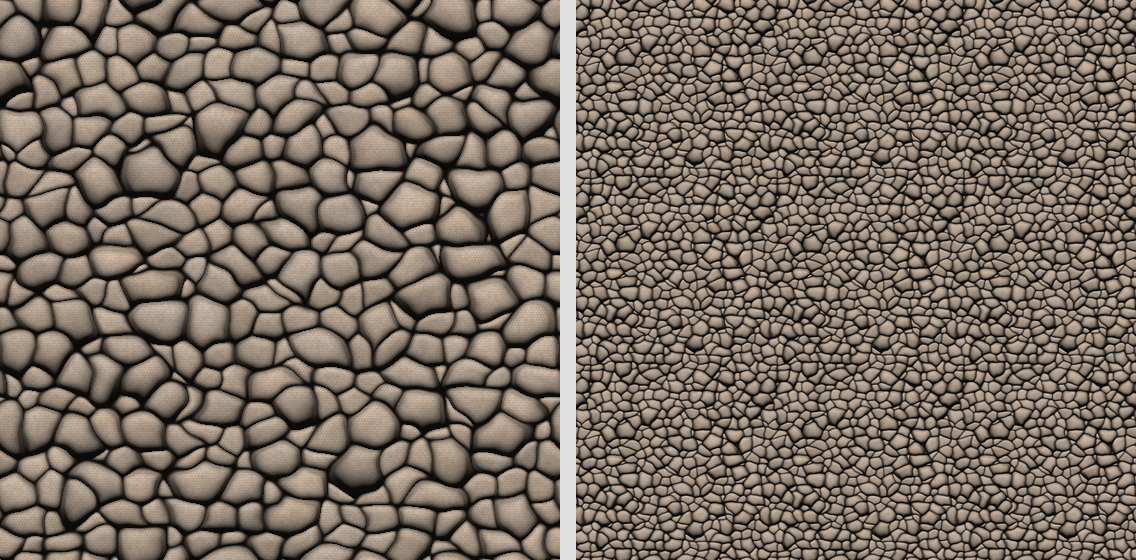
Left, the tile; right, the same tile 3 across and 3 down.
Write a WebGL 1 fragment shader that draws this texture.

```glsl
precision highp float;
// A seamless bed of tightly packed, smooth grey-brown pebbles lit from above.
// Every stone is an elliptic field on a staggered, wrapped grid; the lowest
// field owns a point, and a soft minimum of border distances rounds the domes.

uniform vec2 u_resolution;

#define GRID vec2(17.0, 20.0)  // cells across the tile, an even count of rows
#define JITTER 0.60        // scatter of the stone centres
#define SIZE_SPREAD 0.62   // difference between small and large stones
#define STRETCH 0.42       // elongation of the stones
#define WARP 0.30          // irregularity of the outlines
#define GAP 0.004          // half width of the gaps, in cells
#define BRIGHTNESS 0.765
#define GRAIN 0.026        // strength of the fine dotted skin
#define MOTTLE 0.08        // strength of the blotches
#define STONE_TINT vec3(1.0, 0.90, 0.805)
#define GAP_COLOR vec3(0.050, 0.042, 0.034)
#define LIGHT vec3(-0.06, 0.56, 0.82)

const float TAU = 6.2831853;

vec2 hash2(vec2 p) {
  vec3 q = fract((p.xyx + 7.3) * vec3(0.1031, 0.1030, 0.0973));
  q += dot(q, q.yzx + 33.33);
  return fract((q.xx + q.yz) * q.zy);
}

// Gradient noise that wraps after "period" cells.
float cornerSlope(vec2 cell, vec2 offset, float period, float seed) {
  float angle = TAU * hash2(mod(cell, period) + seed).x;
  return dot(vec2(cos(angle), sin(angle)), offset);
}

float gradientNoise(vec2 uv, float period, float seed) {
  vec2 p = uv * period;
  vec2 i = floor(p), f = p - i;
  vec2 s = f * f * f * (f * (f * 6.0 - 15.0) + 10.0);
  vec2 e = vec2(0.0, 1.0);
  float a = cornerSlope(i, f, period, seed);
  float b = cornerSlope(i + e.yx, f - e.yx, period, seed);
  float c = cornerSlope(i + e.xy, f - e.xy, period, seed);
  float d = cornerSlope(i + e.yy, f - e.yy, period, seed);
  return mix(mix(a, b, s.x), mix(c, d, s.x), s.y);
}

// Centre (xy), size from 0 to 1 (z) and direction (w) of the stone in a cell.
vec4 stoneAt(vec2 cell) {
  vec2 id = mod(cell, GRID);
  vec2 center = cell + 0.5 + JITTER * (hash2(id) - 0.5);
  center.x += 0.5 * mod(id.y, 2.0) - 0.25;
  vec2 random = hash2(id + 41.0);
  return vec4(center, pow(random.x, 1.4), 0.5 * TAU * random.y);
}

// Gradient (xy) and value (z) of the elliptic field around a stone.
vec3 stoneField(vec2 p, vec4 stone) {
  vec2 d = p - stone.xy;
  vec2 axis = vec2(cos(stone.w), sin(stone.w));
  vec2 squeezed = d - STRETCH * axis * dot(axis, d);
  vec2 slope = 2.0 * mix(1.6, 1.0, stone.z) * squeezed;
  return vec3(slope, 0.5 * dot(slope, d) - SIZE_SPREAD * stone.z);
}

// Three crossed waves make a hexagonal lattice of tiny dots.
float dottedSkin(vec2 uv, float bend) {
  float a = cos(TAU * dot(uv, vec2(188.0, 108.0)) + bend);
  float b = cos(TAU * dot(uv, vec2(-188.0, 108.0)) + bend);
  float c = cos(TAU * 216.0 * uv.y - bend);
  return a + b + c;
}

void main() {
  vec2 uv = gl_FragCoord.xy / u_resolution;
  vec2 broad = vec2(gradientNoise(uv, 10.0, 3.0), gradientNoise(uv, 10.0, 57.0));
  vec2 fine = vec2(gradientNoise(uv, 23.0, 11.0), gradientNoise(uv, 23.0, 83.0));
  vec2 p = uv * GRID + WARP * (broad + 0.5 * fine);
  vec2 base = floor(p);

  // Find the stone that owns this point.
  vec4 stone = vec4(0.0);
  vec3 own = vec3(0.0, 0.0, 1e3);
  vec2 owner = base;
  for (int y = -2; y <= 2; y++) {
    for (int x = -2; x <= 2; x++) {
      vec2 cell = base + vec2(float(x), float(y));
      vec4 candidate = stoneAt(cell);
      vec3 field = stoneField(p, candidate);
      if (field.z < own.z) {
        own = field;
        stone = candidate;
        owner = cell;
      }
    }
  }
  float size = stone.z;

  // Soft minimum of the border distances, and its outward direction.
  float sharpness = mix(17.0, 8.0, size);
  float total = 0.0001;
  vec2 outward = vec2(0.0);
  for (int y = -2; y <= 2; y++) {
    for (int x = -2; x <= 2; x++) {
      vec2 cell = base + vec2(float(x), float(y));
      if (distance(cell, owner) > 0.5) {
        vec3 rise = stoneField(p, stoneAt(cell)) - own;
        float steepness = max(length(rise.xy), 0.001);
        float weight = exp(-sharpness * rise.z / steepness);
        total += weight;
        outward -= weight * rise.xy / steepness;
      }
    }
  }
  outward /= total;
  float inside = -log(total) / sharpness - GAP;

  // Domed normal: steep at the rim, gently curved and tilted on top.
  vec2 random = hash2(mod(owner, GRID) + 97.0);
  float height = clamp(inside / mix(0.22, 0.52, size), 0.0, 1.0);
  vec2 tilt = 0.96 * outward * pow(1.0 - height, 1.5);
  tilt += 0.42 * (p - stone.xy) + 0.16 * (random - 0.5) + 0.10 * fine;
  tilt *= min(1.0, 0.95 / max(length(tilt), 0.001));
  vec3 normal = vec3(tilt, sqrt(1.0 - dot(tilt, tilt)));

  // Wrapped diffuse light, darker right beside the crevices.
  float diffuse = max((dot(normal, normalize(LIGHT)) + 0.2) / 1.2, 0.07);
  float occlusion = mix(0.6, 1.0, smoothstep(-0.06, 0.06, inside));
  float tone = BRIGHTNESS * diffuse * occlusion * (0.96 + 0.08 * random.y);

  // Skin detail and a slight warm or cool shift per stone.
  float blotch = 0.5 * gradientNoise(uv, 64.0, 19.0) + gradientNoise(uv, 170.0, 29.0);
  tone *= 1.0 + MOTTLE * blotch + GRAIN * dottedSkin(uv, 3.0 * broad.x);
  float warmth = 0.02 * (random.x - 0.5) + 0.015 * broad.y;
  vec3 color = tone * (STONE_TINT + vec3(warmth, 0.0, -warmth));

  float cover = smoothstep(-0.075, 0.02, inside);
  gl_FragColor = vec4(mix(GAP_COLOR, color, cover), 1.0);
}
```
